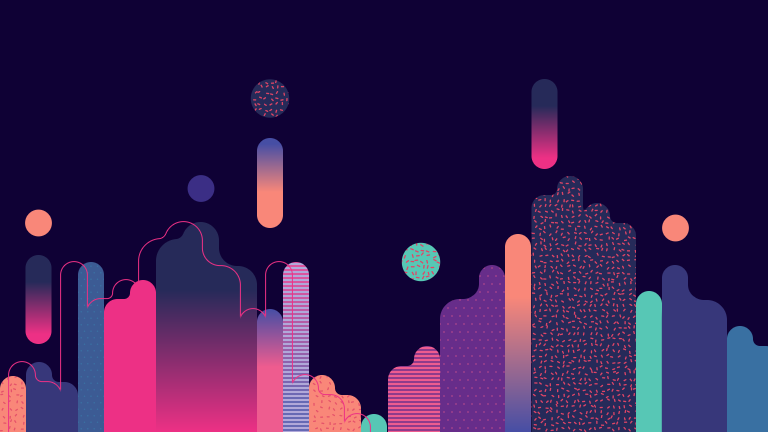
Give the GLSL for this background, as a Shadertoy shader.

```glsl
// A night skyline of round-topped towers with floating pills and discs.
// Shapes are distance functions on a 768 x 432 grid, filled with gradients,
// stripes, dots and sprinkles; a thin line traces the left skyline, shifted.

const float R = 13.0; // half width of one pillar

const vec3 NIGHT = vec3(0.059, 0.004, 0.208);
const vec3 SLATE = vec3(0.150, 0.165, 0.350);
const vec3 NAVY = vec3(0.215, 0.215, 0.480);
const vec3 INDIGO = vec3(0.275, 0.305, 0.645);
const vec3 BLUE = vec3(0.235, 0.355, 0.580);
const vec3 SKY = vec3(0.225, 0.440, 0.635);
const vec3 PURPLE = vec3(0.405, 0.175, 0.540);
const vec3 LAVENDER = vec3(0.690, 0.660, 0.850);
const vec3 PINK = vec3(0.930, 0.190, 0.520);
const vec3 ROSE = vec3(0.935, 0.360, 0.560);
const vec3 CORAL = vec3(0.975, 0.530, 0.475);
const vec3 RED = vec3(0.880, 0.270, 0.400);
const vec3 TEAL = vec3(0.340, 0.780, 0.710);

// ---- Distances ----
float column(vec2 p, float left, float right, float top, float corner) {
    const float depth = 80.0; // foot lies below the canvas
    vec2 halfSize = 0.5 * vec2(right - left, top + depth);
    vec2 q = abs(p - vec2(left + right, top - depth) * 0.5) - halfSize + corner;
    return length(max(q, 0.0)) + min(max(q.x, q.y), 0.0) - corner;
}

float pillar(vec2 p, float x, float top) {
    return column(p, x - R, x + R, top, R);
}

float pill(vec2 p, float x, float low, float high) {
    return length(vec2(p.x - x, p.y - clamp(p.y, low + R, high - R))) - R;
}

// Union with a circular fillet
float join(float a, float b, float r) {
    vec2 u = max(r - vec2(a, b), 0.0);
    return max(r, min(a, b)) - length(u);
}

// Pillar with a lower shoulder; the sign of reach picks its side
float stepped(vec2 p, float x, float top, float reach, float drop) {
    vec2 q = vec2((p.x - x) * sign(reach), p.y);
    float span = abs(reach);
    float shoulder = column(q, 0.0, span, top - drop, 0.5 * span - 6.0);
    return join(pillar(q, 0.0, top), shoulder, min(drop - R, 16.0));
}

float pinkPeak(vec2 p) {
    float peak = column(p, 182.0, 219.0, 210.0, 18.5);
    float d = join(peak, column(p, 156.0, 201.0, 193.0, 22.0), 6.0);
    return join(d, column(p, 201.0, 257.0, 166.0, 19.0), 18.0);
}

float slatePeak(vec2 p) {
    float d = join(pillar(p, 570.0, 256.0), column(p, 531.5, 570.0, 237.0, R), 6.0);
    d = join(d, pillar(p, 597.0, 229.0), 4.0);
    return join(d, column(p, 597.0, 636.0, 209.0, R), 7.0);
}

float leftSkyline(vec2 p) {
    float d = join(stepped(p, 39.0, 70.0, 39.0, 20.0), pillar(p, 91.0, 170.0), 2.0);
    d = join(d, stepped(p, 143.0, 152.0, -39.0, 19.0), 2.0);
    d = join(d, pinkPeak(p), 2.0);
    d = join(d, pillar(p, 270.0, 123.0), 2.0);
    d = join(d, pillar(p, 296.0, 170.0), 2.0);
    d = join(d, stepped(p, 322.0, 57.0, 39.0, 20.0), 2.0);
    return join(d, pillar(p, 374.0, 18.0), 2.0);
}

// ---- Patterns, each returning coverage ----
float cover(float d, float px) { return clamp(0.5 - d / px, 0.0, 1.0); }

vec2 hash2(vec2 cell) {
    vec3 h = fract(cell.xyx * vec3(0.1031, 0.1030, 0.0973));
    h += dot(h, h.yzx + 33.33);
    return fract((h.xx + h.yz) * h.zy);
}

// Short dashes, one per jittered cell, each at a random angle
float sprinkles(vec2 p, float size, float reach, float px) {
    vec2 home = floor(p / size);
    float d = size;
    for (int j = -1; j <= 1; j++)
    for (int i = -1; i <= 1; i++) {
        vec2 cell = home + vec2(i, j);
        vec2 q = p - (cell + 0.2 + 0.6 * hash2(cell)) * size;
        float angle = 6.2832 * hash2(cell + 71.0).x;
        vec2 dir = vec2(cos(angle), sin(angle));
        d = min(d, length(q - dir * clamp(dot(q, dir), -reach, reach)));
    }
    return cover(d - 0.65, px);
}

float dots(vec2 p, float size, float px) {
    p.x += 0.5 * size * mod(floor(p.y / size), 2.0);
    return cover(length(mod(p, size) - 0.5 * size) - 0.7, px);
}

float stripes(float y, float px) { return cover(abs(mod(y, 4.0) - 2.0) - 0.7, px); }

vec3 ramp(vec3 low, vec3 high, float y0, float y1, float y) {
    return mix(low, high, clamp((y - y0) / (y1 - y0), 0.0, 1.0));
}

void mainImage(out vec4 fragColor, in vec2 fragCoord) {
    float px = 432.0 / iResolution.y;
    vec2 p = fragCoord * px;
    float y = p.y;
    vec3 c = NIGHT;
    vec3 slateInk = mix(SLATE, RED, sprinkles(p, 5.6, 0.9, px));
    vec3 coralInk = mix(CORAL, RED, 0.8 * sprinkles(p, 6.5, 0.8, px));
    vec3 tealInk = mix(TEAL, RED, sprinkles(p, 5.6, 1.2, px));

    // Left towers
    c = mix(c, coralInk, cover(pillar(p, 13.0, 56.0), px));
    c = mix(c, NAVY, cover(stepped(p, 39.0, 70.0, 39.0, 20.0), px));
    c = mix(c, mix(BLUE, SKY, dots(p, 6.5, px)), cover(pillar(p, 91.0, 170.0), px));
    c = mix(c, PINK, cover(stepped(p, 143.0, 152.0, -39.0, 19.0), px));
    c = mix(c, ramp(PINK, SLATE, 0.0, 142.0, y), cover(pinkPeak(p), px));
    c = mix(c, ramp(ROSE, INDIGO, 65.0, 123.0, y), cover(pillar(p, 270.0, 123.0), px));
    vec3 bars = ramp(INDIGO, PINK, 30.0, 150.0, y);
    c = mix(c, mix(LAVENDER, bars, stripes(y, px)), cover(pillar(p, 296.0, 170.0), px));
    c = mix(c, coralInk, cover(stepped(p, 322.0, 57.0, 39.0, 20.0), px));
    c = mix(c, TEAL, cover(pillar(p, 374.0, 18.0), px));

    // Right towers
    c = mix(c, mix(ROSE, PURPLE, stripes(y, px)), cover(stepped(p, 427.0, 86.0, -39.0, 20.0), px));
    c = mix(c, mix(PURPLE, ROSE, 0.6 * dots(p, 8.0, px)), cover(stepped(p, 492.0, 167.0, -52.0, 34.0), px));
    c = mix(c, ramp(INDIGO, CORAL, 0.0, 135.0, y), cover(pillar(p, 518.0, 198.0), px));
    c = mix(c, slateInk, cover(slatePeak(p), px));
    c = mix(c, TEAL, cover(pillar(p, 649.0, 141.0), px));
    c = mix(c, NAVY, cover(stepped(p, 675.0, 167.0, 52.0, 35.0), px));
    c = mix(c, SKY, cover(stepped(p, 740.0, 106.0, 39.0, 20.0), px));

    // Floating pills and discs
    c = mix(c, ramp(PINK, SLATE, 98.0, 150.0, y), cover(pill(p, 38.5, 88.0, 177.0), px));
    c = mix(c, ramp(CORAL, INDIGO, 240.0, 288.0, y), cover(pill(p, 270.0, 204.0, 294.0), px));
    c = mix(c, ramp(PINK, SLATE, 274.0, 326.0, y), cover(pill(p, 544.5, 263.0, 353.0), px));
    c = mix(c, CORAL, cover(length(p - vec2(38.5, 209.0)) - 13.4, px));
    c = mix(c, vec3(0.23, 0.18, 0.52), cover(length(p - vec2(201.0, 243.5)) - 13.4, px));
    c = mix(c, slateInk, cover(length(p - vec2(270.0, 333.5)) - 19.2, px));
    c = mix(c, tealInk, cover(length(p - vec2(421.0, 170.0)) - 19.2, px));
    c = mix(c, CORAL, cover(length(p - vec2(675.5, 204.0)) - 13.4, px));

    // Thin line along the shifted skyline
    float trace = abs(leftSkyline(p + vec2(17.0, 0.0)) - 0.4) - 0.5;
    c = mix(c, PINK, cover(trace, px));
    fragColor = vec4(c, 1.0);
}
```
